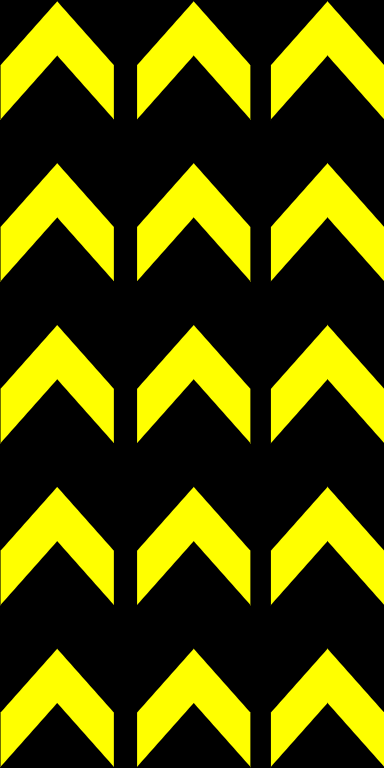
A Shadertoy shader for this pattern:

```glsl
#define COLUMNS 3.0
#define FIRST_CENTER 0.149
#define COLUMN_PITCH 0.352
#define MIDDLE_SHIFT 0.0035
#define TOP_APEX 1.9965
#define ROW_PITCH 0.4215
#define HALF_WIDTH 0.1475
#define BAND_HEIGHT 0.1412
#define SLOPE 1.126
#define PAINT vec3(1.0, 1.0, 0.0)
#define GROUND vec3(0.0)

// Signed distance to an upward chevron; q.y is the depth below its apex.
float chevron(vec2 q) {
    float halfBand = 0.5 * BAND_HEIGHT;
    float x = abs(q.x);
    float band = abs(q.y - SLOPE * x - halfBand) - halfBand;
    return max(band / length(vec2(1.0, SLOPE)), x - HALF_WIDTH);
}

void mainImage(out vec4 fragColor, in vec2 fragCoord) {
    // Canvas units: width 1, height 2
    vec2 p = fragCoord / iResolution.xy * vec2(1.0, 2.0);
    float pixel = 1.0 / iResolution.x;

    // Columns, with the middle one slightly off the even pitch
    float column = clamp(floor(p.x * COLUMNS), 0.0, COLUMNS - 1.0);
    float center = FIRST_CENTER + COLUMN_PITCH * column;
    center += column == 1.0 ? MIDDLE_SHIFT : 0.0;

    // Rows, split halfway through the gap between chevrons
    float halfGap = 0.5 * (ROW_PITCH - BAND_HEIGHT - SLOPE * HALF_WIDTH);
    float depth = mod(TOP_APEX - p.y + halfGap, ROW_PITCH) - halfGap;

    // Antialiased fill
    float dist = chevron(vec2(p.x - center, depth));
    float coverage = clamp(0.5 - dist / pixel, 0.0, 1.0);
    fragColor = vec4(mix(GROUND, PAINT, coverage), 1.0);
}
```
